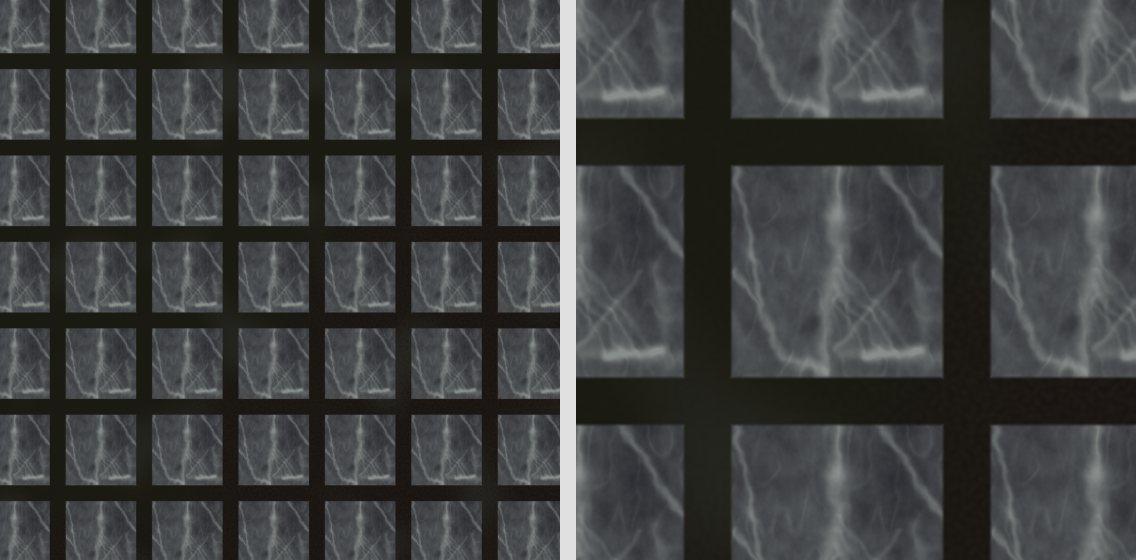
Left: the whole. Right: its middle third, enlarged.
Write a WebGL 1 fragment shader that draws this pattern.

```glsl
precision highp float;
// Square tiles of dark grey veined marble, set in wide, nearly black grout.
// One marble face (warped line veins over gradient noise) repeats in each
// cell; the grout drifts from olive to brown with soft stains and grain.

uniform vec2 u_resolution;

const float PITCH = 0.1543;               // tile spacing, in canvas widths
const float TILE = 0.1260;                // tile side
const vec2 ORIGIN = vec2(0.1172, 0.1334); // lower left corner of one tile
const float EDGE_BLUR = 0.0014;
const vec3 STONE_DARK = vec3(0.165, 0.170, 0.190);
const vec3 STONE_LIGHT = vec3(0.535, 0.555, 0.545);
const vec3 GROUT_OLIVE = vec3(0.100, 0.102, 0.068);
const vec3 GROUT_BROWN = vec3(0.105, 0.087, 0.073);
const vec3 GROUT_STAIN = vec3(0.145, 0.145, 0.125);
const float GRAIN = 0.022;

vec2 hashGradient(vec2 cell) {
  float h = fract(sin(dot(cell, vec2(127.1, 311.7))) * 43758.5);
  return vec2(cos(6.2832 * h), sin(6.2832 * h));
}

float gradientNoise(vec2 p) {
  vec2 i = floor(p), f = fract(p);
  vec2 s = f * f * f * (f * (f * 6.0 - 15.0) + 10.0);
  float a = dot(hashGradient(i), f);
  float b = dot(hashGradient(i + vec2(1, 0)), f - vec2(1, 0));
  float c = dot(hashGradient(i + vec2(0, 1)), f - vec2(0, 1));
  float d = dot(hashGradient(i + vec2(1, 1)), f - vec2(1, 1));
  return mix(mix(a, b, s.x), mix(c, d, s.x), s.y);
}

float fbm(vec2 p) {
  float sum = 0.0, amp = 1.0;
  for (int i = 0; i < 4; i++) {
    sum += amp * gradientNoise(p);
    p = p * 2.03 + 7.3;
    amp *= 0.6;
  }
  return sum;
}

// Soft line from a to b with a Gaussian profile.
float vein(vec2 p, vec2 a, vec2 b, float width) {
  vec2 ab = b - a;
  float t = clamp(dot(p - a, ab) / dot(ab, ab), 0.0, 1.0);
  float d = length(p - a - ab * t) / width;
  return exp(-d * d);
}

// Lightness of the marble face, uv from 0 to 1 across the tile.
float marble(vec2 uv) {
  vec2 warp = vec2(gradientNoise(uv * 7.0 + 3.1), gradientNoise(uv * 7.0 + 31.7));
  vec2 p = uv + 0.035 * warp + 0.012 * gradientNoise(uv * 19.0);

  // Cloudy body, paler beside the trunk and low down, darker at upper right.
  float tone = 0.20 + 0.15 * fbm(uv * vec2(8.0, 6.0) + 11.0);
  tone += 0.10 * exp(-20.0 * pow(uv.x - 0.43, 2.0)) + 0.08 * (1.0 - uv.y);
  tone -= 0.12 * smoothstep(0.35, 0.1, length((uv - vec2(0.75, 0.72)) * vec2(1.4, 0.8)));

  // Fine upright threads.
  float thread = gradientNoise(p * vec2(9.0, 3.5) + 5.0);
  tone += 0.13 * exp(-160.0 * thread * thread) * (0.6 + gradientNoise(uv * 5.0));

  // Central trunk with a pale knot.
  float trunk = max(vein(p, vec2(0.51, 1.05), vec2(0.49, 0.78), 0.035),
                    vein(p, vec2(0.49, 0.78), vec2(0.50, 0.52), 0.040));
  trunk = max(trunk, vein(p, vec2(0.50, 0.52), vec2(0.45, 0.30), 0.045));
  trunk = max(trunk, vein(p, vec2(0.45, 0.30), vec2(0.43, -0.05), 0.035));
  tone += 0.40 * trunk + 0.22 * vein(p, vec2(0.47, 0.77), vec2(0.52, 0.76), 0.045);

  // Left vein sweeping down to the foot of the trunk, and its side branch.
  float left = max(vein(p, vec2(0.02, 1.0), vec2(0.09, 0.62), 0.018),
                   vein(p, vec2(0.09, 0.62), vec2(0.14, 0.32), 0.020));
  left = max(left, vein(p, vec2(0.14, 0.32), vec2(0.25, 0.11), 0.024));
  left = max(left, vein(p, vec2(0.25, 0.11), vec2(0.42, 0.02), 0.026));
  left = max(left, vein(p, vec2(0.00, 0.50), vec2(0.14, 0.32), 0.016));
  tone += 0.38 * left;

  // Right diagonal and the loose vein below it.
  float right = max(vein(p, vec2(0.70, 1.02), vec2(0.92, 0.67), 0.020),
                    vein(p, vec2(0.92, 0.67), vec2(1.02, 0.54), 0.022));
  tone += 0.40 * right + 0.18 * vein(p, vec2(0.87, 0.52), vec2(0.93, 0.20), 0.035);

  // Thin fan of cracks between the trunk and the bright low streak.
  for (int i = 0; i < 4; i++) {
    float k = float(i) / 3.0;
    tone += 0.14 * vein(p, vec2(0.50, 0.58 - 0.2 * k), vec2(0.86 - 0.24 * k, 0.13), 0.013);
  }
  tone += 0.20 * vein(p, vec2(0.80, 0.50), vec2(0.50, 0.14), 0.014);
  tone += 0.48 * vein(p, vec2(0.62, 0.10), vec2(0.88, 0.135), 0.028);
  tone += 0.25 * vein(p, vec2(0.55, 0.12), vec2(0.98, 0.09), 0.045);

  // Dark pit left of the trunk.
  tone -= 0.22 * vein(p, vec2(0.37, 0.23), vec2(0.39, 0.28), 0.040);
  return clamp(tone, 0.0, 1.0);
}

vec3 grout(vec2 p) {
  float drift = p.x - p.y + 0.35 * gradientNoise(p * 4.0 + 2.0);
  float brown = smoothstep(-0.05, 0.30, drift);
  vec3 color = mix(GROUT_OLIVE, GROUT_BROWN, brown);
  color = mix(color, GROUT_STAIN, smoothstep(0.05, 0.55, gradientNoise(p * 6.5 + 9.0)));
  return color + GRAIN * gradientNoise(p * 240.0) * (0.25 + 0.75 * brown);
}

void main() {
  vec2 p = gl_FragCoord.xy / u_resolution;
  vec2 local = fract((p - ORIGIN) / PITCH + 0.5 * (1.0 - TILE / PITCH)) * PITCH
             - 0.5 * (PITCH - TILE);
  vec2 fromCenter = abs(local - 0.5 * TILE);
  float edge = max(fromCenter.x, fromCenter.y) - 0.5 * TILE;
  float blur = max(EDGE_BLUR, 0.75 / min(u_resolution.x, u_resolution.y));
  float inside = 1.0 - smoothstep(-blur, blur, edge);
  vec3 stone = mix(STONE_DARK, STONE_LIGHT, marble(local / TILE));
  gl_FragColor = vec4(mix(grout(p), stone, inside), 1.0);
}
```
